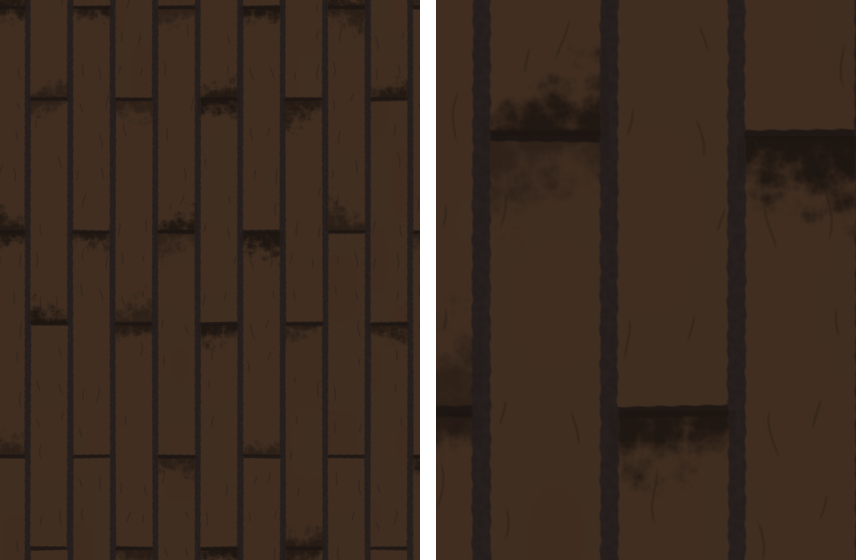
Left: the whole. Right: its middle third, enlarged.
This texture is drawn by a WebGL 1 fragment shader. Its source:

```glsl
precision highp float;
// Dark staggered wooden planks with painted gaps, faint grain and sooty ends.

uniform vec2 u_resolution;

// Lengths are fractions of the canvas width
#define PLANK vec2(0.1012, 0.5347)    // pitch across and along
#define FIRST_GAP 0.066               // x of the leftmost gap
#define JOINT_Y vec2(0.2465, 0.0278)  // lowest joint in even and odd columns
#define GAP_HALF vec2(0.0070, 0.0043) // half widths of side gaps and joints
#define SOFTNESS 0.0012
#define STAIN_REACH 0.105
#define STAIN_CHANCE 0.55
#define WOOD vec3(0.253, 0.180, 0.128)
#define GAP vec3(0.147, 0.121, 0.115)
#define JOINT vec3(0.122, 0.094, 0.082)
#define SOOT vec3(0.108, 0.080, 0.062)
#define GRAIN vec3(0.185, 0.130, 0.094)

float hash(vec2 p) {
    return fract(sin(dot(p, vec2(127.1, 311.7))) * 4375.85);
}

vec2 hash2(vec2 p) {
    return vec2(hash(p), hash(p + 37.3));
}

// Distance to the nearest scattered point
float cellular(vec2 p) {
    vec2 cell = floor(p);
    float nearest = 2.0;
    for (int j = -1; j <= 1; j++) {
        for (int i = -1; i <= 1; i++) {
            vec2 c = cell + vec2(float(i), float(j));
            nearest = min(nearest, length(c + hash2(c) - p));
        }
    }
    return nearest;
}

float blotches(vec2 p) {
    return 0.55 * cellular(p * 38.0) + 0.30 * cellular(p * 85.0 + 9.0)
         + 0.15 * cellular(p * 190.0 + 4.0);
}

// Short wavy strokes, one per occupied cell
float grainStrokes(vec2 q, vec2 plankId, float pixel) {
    vec2 size = vec2(PLANK.x * 0.5, 0.082);
    vec2 cell = floor(q / size);
    vec2 local = q - (cell + 0.5) * size;
    vec2 seed = cell + plankId * vec2(7.0, 13.0);
    vec2 r = hash2(seed + 5.0);
    local -= (r - 0.5) * vec2(0.026, 0.028);
    float bend = 0.0028 * sin(local.y * 95.0 + r.x * 6.28) + local.y * (r.y - 0.5) * 0.3;
    float halfLength = mix(0.010, 0.026, hash(seed + 2.0));
    float line = 1.0 - smoothstep(0.0003, 0.0010 + pixel, abs(local.x - bend));
    float ends = 1.0 - smoothstep(halfLength * 0.5, halfLength, abs(local.y));
    return line * ends * step(0.42, hash(seed + 8.0));
}

// Soot creeping from a plank end, often heavier on one side
float endStain(float along, float across, vec2 seed, float blotch) {
    vec2 r = hash2(seed);
    float lean = (hash(seed + 11.0) - 0.5) * 2.0;
    float reach = STAIN_REACH * mix(0.45, 1.0, r.y) * (0.75 + 0.6 * lean * across);
    float depth = along / reach + (blotch - 0.45) * 1.3;
    float strength = mix(0.45, 0.95, hash(seed + 19.0));
    return step(r.x, STAIN_CHANCE) * strength * (1.0 - smoothstep(0.0, 0.95, depth));
}

void main() {
    float pixel = 1.0 / u_resolution.x;
    vec2 p = gl_FragCoord.xy * pixel;

    // Staggered plank layout, q measured from the plank centre
    float column = floor((p.x - FIRST_GAP) / PLANK.x) + 1.0;
    float start = mix(JOINT_Y.x, JOINT_Y.y, mod(column, 2.0));
    vec2 grid = (p - vec2(FIRST_GAP, start)) / PLANK;
    vec2 id = vec2(column, floor(grid.y));
    vec2 q = (fract(grid) - 0.5) * PLANK;

    // Hand-drawn lean, tilt and ragged edges
    vec2 wobble = hash2(id + 3.0) - 0.5;
    vec2 edge = q + wobble * vec2(0.010, 0.050) * q.yx;
    float ragged = 0.0004 * (sin(p.y * 210.0 + column * 2.0) + sin(p.y * 470.0 + p.x * 330.0));
    vec2 overlap = abs(edge) - (PLANK * 0.5 - GAP_HALF) + ragged;
    float soft = max(SOFTNESS, pixel);
    vec2 outside = smoothstep(-soft, soft, overlap);

    // Wood with broad tone drift and grain
    float blotch = blotches(p);
    float drift = 0.006 * sin(p.x * 31.0 + column) * sin(p.y * 17.0 + id.y * 2.0);
    vec3 wood = WOOD * (1.0 + drift + 0.02 * (hash(id + 6.0) - 0.5));
    wood = mix(wood, GRAIN, 0.55 * grainStrokes(q, id, pixel));

    // Gaps, with darker end joints
    vec3 gap = GAP * (1.0 + 0.14 * (cellular(p * 150.0) - 0.45));
    vec3 color = mix(wood, JOINT, outside.y);
    color = mix(color, gap, outside.x);

    // Independent stains at the lower and upper ends
    float upper = step(0.0, q.y);
    float along = PLANK.y * 0.5 - abs(q.y);
    float across = 2.0 * q.x / PLANK.x;
    float stain = endStain(along, across, id * 3.0 + upper * 23.0, blotch);
    stain *= 1.0 - 0.75 * outside.x;
    color = mix(color, SOOT, stain);

    gl_FragColor = vec4(color, 1.0);
}
```
